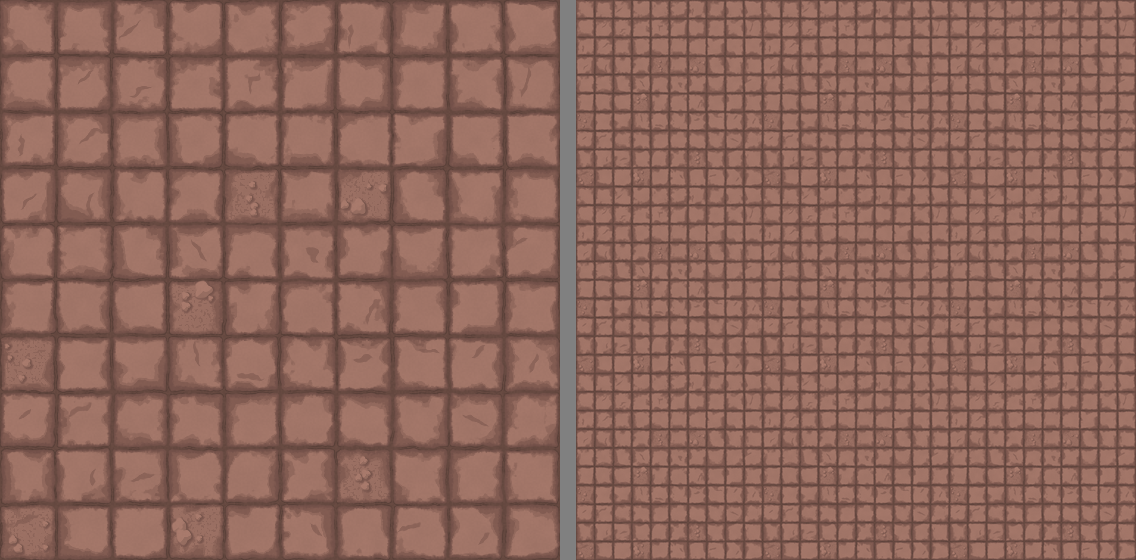
Left: one tile. Right: repeated 3 by 3.
Write a Shadertoy shader that draws this texture.

```glsl
#define TILES 10.0
#define HALF_TILE 0.469
#define CORNER 0.05
#define RAGGED 0.034
#define BAND 0.19
#define CRACKED 0.26
#define RUBBLE 0.11
#define PEBBLES 4
#define FACE vec3(0.633, 0.459, 0.406)
#define MID vec3(0.510, 0.360, 0.320)
#define RIM vec3(0.455, 0.318, 0.288)
#define GROUT vec3(0.400, 0.286, 0.252)

float hash(vec2 p) {
    vec3 a = fract(p.xyx * 0.1031);
    a += dot(a, a.yzx + 33.33);
    return fract((a.x + a.y) * a.z);
}

vec2 hash2(vec2 p) {
    return vec2(hash(p + 11.7), hash(p + 47.3));
}

// Value noise on a lattice that wraps after n cells
float noise(vec2 uv, float n) {
    vec2 p = uv * n, i = floor(p), f = fract(p);
    f = f * f * (3.0 - 2.0 * f);
    vec2 a = mod(i, n), b = mod(i + 1.0, n);
    float low = mix(hash(a + n), hash(vec2(b.x, a.y) + n), f.x);
    float high = mix(hash(vec2(a.x, b.y) + n), hash(b + n), f.x);
    return mix(low, high, f.y);
}

float fbm(vec2 uv, float n) {
    return 0.55 * noise(uv, n) + 0.28 * noise(uv, n * 2.0) + 0.17 * noise(uv, n * 4.0);
}

float roundBox(vec2 p, float halfSize, float r) {
    vec2 e = abs(p) - halfSize + r;
    return length(max(e, 0.0)) + min(max(e.x, e.y), 0.0) - r;
}

// Short bent crack, tapered to its ends
float crack(vec2 q, vec2 cell, vec2 uv) {
    float angle = 6.2832 * hash(cell + 5.1);
    vec2 dir = vec2(cos(angle), sin(angle));
    vec2 v = q - 0.4 * (hash2(cell + 3.0) - 0.5);
    float along = dot(v, dir);
    float across = dot(v, vec2(-dir.y, dir.x)) + 0.3 * (fbm(uv, 30.0) - 0.5);
    float reach = 0.16 + 0.16 * hash(cell + 8.0);
    float width = 0.042 * (1.0 - smoothstep(0.3, 1.0, abs(along) / reach));
    float line = smoothstep(width + 0.012, width - 0.012, abs(across));
    return line * smoothstep(0.0, 0.012, width) * step(hash(cell + 61.0), CRACKED);
}

// Clusters of loose stones, gathered from the neighbouring cells
vec3 addPebbles(vec3 col, vec2 p, float px) {
    for (int k = 0; k < 9 * PEBBLES; k++) {
        int n = k / PEBBLES;
        vec2 home = floor(p) + vec2(n % 3 - 1, n / 3 - 1);
        vec2 cell = mod(home, TILES);
        if (hash(cell + 91.0) > RUBBLE) continue;
        vec2 seed = cell + 13.0 * float(k % PEBBLES + 1);
        vec2 v = p - home - 0.5 - 0.75 * (hash2(seed) - 0.5);
        float size = hash(seed + 2.0), phase = 6.2832 * hash(seed + 4.0);
        float radius = 0.045 + 0.13 * size * size;
        float a = atan(v.y, v.x);
        float outline = 1.0 + 0.12 * cos(3.0 * a + phase) + 0.07 * cos(5.0 * a - phase);
        float d = length(v) - radius * outline;
        float dShade = length(v - vec2(0.018, -0.022)) - radius * outline;
        col = mix(col, RIM, 0.75 * smoothstep(0.035, -0.01, dShade));
        float light = dot(v, vec2(-0.6, 0.8)) / radius + 0.2 * cos(2.0 * a + phase);
        vec3 stone = FACE * mix(0.93, 1.04, smoothstep(-0.35, -0.2, light));
        float rim = smoothstep(-0.022, 0.0, d) * smoothstep(-0.3, 0.7, v.x / radius);
        stone = mix(stone, GROUT, 0.8 * rim);
        col = mix(col, stone, smoothstep(px, -px, d));
    }
    return col;
}

void mainImage(out vec4 fragColor, in vec2 fragCoord) {
    vec2 uv = fragCoord / iResolution.xy;
    vec2 p = uv * TILES;
    float px = TILES / iResolution.y;
    float grain = noise(uv, 380.0) - 0.5;

    // Ragged tile outline
    vec2 warp = vec2(fbm(uv, 70.0), fbm(uv, 80.0)) - 0.5;
    vec2 drift = vec2(noise(uv, 20.0), noise(uv, 30.0)) - 0.5;
    vec2 bent = p + RAGGED * (1.6 * warp + 0.7 * drift);
    vec2 cell = mod(floor(bent), TILES);
    vec2 q = fract(bent) - 0.5 - 0.018 * (hash2(cell) - 0.5);
    float inside = -roundBox(q, HALF_TILE + 0.01 * (hash(cell + 7.0) - 0.5), CORNER);

    // Painted dark border, reaching further on one side of each tile
    float angle = 6.2832 * hash(cell + 23.0);
    float lean = max(0.0, dot(q, vec2(cos(angle), sin(angle))));
    float reach = 0.03 + BAND * smoothstep(0.33, 0.8, fbm(uv, 32.0));
    reach += 0.3 * lean * hash(cell + 31.0) * smoothstep(0.35, 0.6, fbm(uv, 25.0));
    float depth = inside + 0.02 * grain;
    vec3 col = FACE * (0.985 + 0.03 * noise(uv, 40.0));
    col = mix(col, mix(FACE, MID, 0.5), smoothstep(0.02, -0.02, depth - reach - 0.015));
    col = mix(col, MID, smoothstep(0.015, -0.015, depth - 0.72 * reach));
    col = mix(col, RIM, smoothstep(0.055, 0.0, depth - 0.12 * reach));

    // Cracks, and grit on the rubble tiles
    col = mix(col, MID, 0.7 * crack(q, cell, uv));
    float gritty = step(hash(cell + 91.0), RUBBLE);
    col = mix(col, MID, gritty * (0.22 + 0.5 * smoothstep(0.1, 0.35, grain)));

    // Grout with broken dark crevices along the tile edges
    float crevice = smoothstep(0.022, 0.0, abs(inside + 0.012)) * smoothstep(0.4, 0.65, noise(uv, 50.0));
    vec3 joint = GROUT * (1.0 + 0.06 * grain - 0.12 * crevice);
    col = mix(joint, col, smoothstep(-px, px, inside));

    col = addPebbles(col, p, px);
    fragColor = vec4(col * (1.0 + 0.025 * grain), 1.0);
}
```
